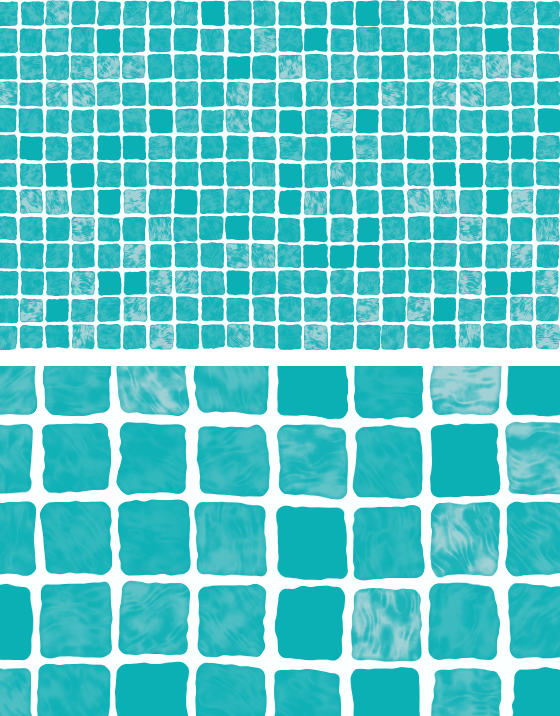
Top: the whole. Bottom: its middle third, enlarged.
A WebGL 1 fragment shader for this pattern:

```glsl
precision highp float;
// Hand-cut turquoise mosaic tiles with white grout and worn, mottled glaze.

uniform vec2 u_resolution;

#define ROWS 13.0                        // tile rows over the canvas height
#define CELL vec2(0.959, 1.0)            // grid pitch, in rows
#define FIRST_CENTER vec2(0.217, 0.5)    // centre of the lower left tile
#define HALF_SIZE vec2(0.425, 0.445)     // half extent of a tile
#define CORNER 0.11                      // corner radius
#define REPEAT_COLUMNS 15.0              // columns before the tiles recur
#define SOLID_SHARE 0.14                 // share of unworn tiles
#define PALE_SHARE 0.13                  // share of heavily worn tiles
#define GLAZE vec3(0.045, 0.69, 0.71)
#define WORN vec3(0.63, 0.82, 0.835)
#define GROUT vec3(0.99, 1.0, 1.0)

float hash(vec2 p) {
  vec3 q = fract(vec3(p.xyx) * 0.1031);
  q += dot(q, q.yzx + 33.33);
  return fract((q.x + q.y) * q.z);
}

float noise(vec2 p) {
  vec2 i = floor(p);
  vec2 f = fract(p);
  f = f * f * (3.0 - 2.0 * f);
  vec2 e = vec2(0.0, 1.0);
  return mix(mix(hash(i), hash(i + e.yx), f.x),
             mix(hash(i + e.xy), hash(i + e.yy), f.x), f.y);
}

float fbm(vec2 p) {
  float sum = 0.0;
  float gain = 0.5;
  for (int i = 0; i < 4; i++) {
    sum += gain * noise(p);
    p = mat2(1.6, 1.2, -1.2, 1.6) * p + 7.3;
    gain *= 0.5;
  }
  return sum / 0.9375;
}

mat2 rotation(float angle) {
  float c = cos(angle);
  float s = sin(angle);
  return mat2(c, s, -s, c);
}

float roundedBox(vec2 p, vec2 halfSize, float radius) {
  vec2 q = abs(p) - halfSize + radius;
  return length(max(q, 0.0)) + min(max(q.x, q.y), 0.0) - radius;
}

// Signed distance to one irregular tile.
float tileDistance(vec2 p, vec2 seed) {
  vec2 shift = vec2(hash(seed + 3.1), hash(seed + 8.7)) - 0.5;
  vec2 growth = vec2(hash(seed + 12.4), hash(seed + 17.9)) - 0.5;
  p = rotation((hash(seed + 21.3) - 0.5) * 0.07) * (p - shift * 0.03);
  float wobble = (noise(p * 3.0 + seed * 5.0 + 40.0) - 0.5) * 0.055
               + (noise(p * 10.0 + seed * 11.0 + 80.0) - 0.5) * 0.03;
  return roundedBox(p, HALF_SIZE + growth * 0.025, CORNER) + wobble;
}

// Wear of the glaze: 0 is solid colour, 1 is rubbed bare.
float tileWear(vec2 p, vec2 seed) {
  float kind = hash(seed + 31.7);
  float variation = hash(seed + 44.2);
  float amount = mix(0.12, 0.32, variation);
  if (kind < SOLID_SHARE) amount = 0.0;
  if (kind > 1.0 - PALE_SHARE) amount = mix(0.5, 0.78, variation);

  vec2 t = rotation(variation * 6.283) * p + seed * 9.0 + 60.0;
  float grain = fbm(t * 5.0);
  vec2 bent = t + 0.15 * noise(t * 4.0);
  float scratch = 1.0 - abs(2.0 * noise(bent * vec2(5.0, 15.0)) - 1.0);
  float mottle = smoothstep(0.3, 0.8, grain * 0.7 + scratch * 0.3);
  return min(amount * (0.2 + 1.6 * mottle), 1.0);
}

void main() {
  float pixel = ROWS / u_resolution.y;
  vec2 p = gl_FragCoord.xy * pixel;

  // Gentle drift of the hand-laid rows and columns.
  p += (vec2(noise(p * 0.45 + 20.0), noise(p * 0.45 + 70.0)) - 0.5) * 0.09;

  vec2 grid = (p - FIRST_CENTER) / CELL + 0.5;
  vec2 id = floor(grid);
  vec2 local = (fract(grid) - 0.5) * CELL;
  vec2 seed = vec2(mod(id.x, REPEAT_COLUMNS), id.y) + 2.0;

  // The glaze stays fuller along the rim.
  float d = tileDistance(local, seed);
  float wear = tileWear(local, seed) * mix(0.55, 1.0, smoothstep(0.0, 0.07, -d));
  vec3 tile = mix(GLAZE, WORN, wear);

  float coverage = clamp(0.5 - d / pixel, 0.0, 1.0);
  gl_FragColor = vec4(mix(GROUT, tile, coverage), 1.0);
}
```
